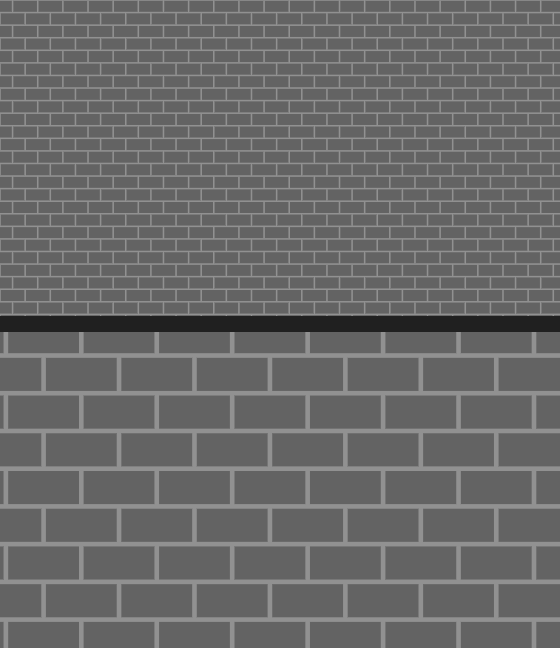
Top, the full canvas; bottom, a detail of the centre.
This pattern is drawn by a Shadertoy shader. Its source:

```glsl
// Distance to the nearest joint, in course heights
float jointDistance(vec2 p) {
    float course = floor(p.y);
    // Running bond: every other course slides by half a brick
    float along = 0.5 * p.x + 0.5 * mod(course + 1.0, 2.0);
    float upright = 2.0 * abs(fract(along + 0.5) - 0.5);
    float level = abs(fract(p.y + 0.5) - 0.5);
    return min(upright, level);
}

void mainImage(out vec4 fragColor, in vec2 fragCoord) {
    // Courses are counted down from the upper left corner
    float courses = 25.13;
    vec2 fromTop = vec2(fragCoord.x, iResolution.y - fragCoord.y);
    vec2 p = fromTop * courses / iResolution.y;

    // Mortar coverage, smoothed over one pixel
    float pixel = courses / iResolution.y;
    float mortar = clamp(0.5 + (0.061 - jointDistance(p)) / pixel, 0.0, 1.0);

    fragColor = vec4(mix(vec3(0.39), vec3(0.57), mortar), 1.0);
}
```
